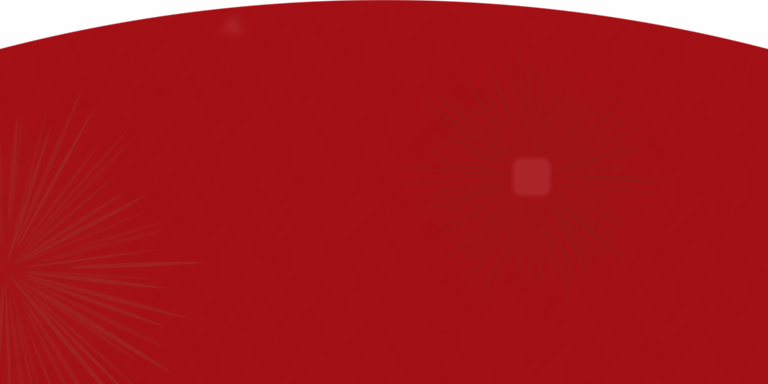
Write a Shadertoy shader that draws this background.

```glsl
// Deep red dome under a white sky, with two faint firework bursts and a small glow.

// Units: canvas heights, origin at the lower left, x measured from the centre line + 1.
const vec3 SKY_WHITE   = vec3(1.0, 0.995, 0.995);
const vec3 DOME_RED    = vec3(0.637, 0.061, 0.082);
const vec3 WARM_RAY    = vec3(0.610, 0.160, 0.130);
const vec3 BROWN_RAY   = vec3(0.530, 0.130, 0.090);
const vec3 CORE_ROSE   = vec3(0.670, 0.150, 0.165);

const float DOME_RADIUS = 3.98;
const vec2 DOME_CENTER  = vec2(1.0, 1.0 - DOME_RADIUS);

const vec2 LEFT_BURST   = vec2(0.013, 0.297);
const float LEFT_REACH  = 0.55;
const vec2 RIGHT_BURST  = vec2(1.385, 0.539);
const float RIGHT_REACH = 0.405;
const float CORE_SIZE   = 0.050;
const vec2 SMALL_GLOW   = vec2(0.607, 0.930);

const int RAY_COUNT     = 68;
const float TAU         = 6.2831853;
const float GRAIN       = 0.004;

float hash(float n) {
    return fract(sin(n * 12.9898) * 43758.547);
}

// Coverage of one spindle-shaped streak that points along an angle.
float streak(vec2 q, float angle, float inner, float outer, float halfWidth, float pixel) {
    vec2 dir = vec2(cos(angle), sin(angle));
    float along = (dot(q, dir) - inner) / (outer - inner);
    float across = abs(dot(q, vec2(-dir.y, dir.x)));
    float t = clamp(along, 0.0, 1.0);
    float width = halfWidth * sqrt(t) * (1.0 - t * t) * 1.8;
    float thin = min(1.0, width / pixel + 0.15);
    float body = 1.0 - smoothstep(width - pixel, width + pixel, across);
    float ends = smoothstep(0.0, 0.08, along) * (1.0 - smoothstep(0.85, 1.0, along));
    return body * ends * thin;
}

// Ring of jittered streaks; returns the strongest coverage.
float burst(vec2 q, float inner, float reach, float halfWidth, float seed, float pixel) {
    float cover = 0.0;
    if (length(q) > reach * 1.05) return cover;
    for (int i = 0; i < RAY_COUNT; i++) {
        float id = float(i) + seed;
        float angle = TAU * (float(i) + 0.8 * hash(id)) / float(RAY_COUNT);
        float start = inner + reach * 0.35 * hash(id + 17.3) * hash(id + 5.1);
        float end = reach * mix(0.72, 1.0, hash(id + 41.7));
        float width = halfWidth * mix(0.5, 1.2, hash(id + 73.9));
        float strength = mix(0.45, 1.0, hash(id + 91.1));
        cover = max(cover, strength * streak(q, angle, start, end, width, pixel));
    }
    return cover;
}

// Soft uneven tint from layered sines.
float mottle(vec2 p) {
    float waves = sin(p.x * 31.0 + 2.0 * sin(p.y * 23.0));
    waves += sin(p.y * 47.0 + 2.0 * sin(p.x * 37.0));
    waves += 0.5 * sin(p.x * 113.0 - p.y * 97.0);
    return waves * 0.4;
}

void mainImage(out vec4 fragColor, in vec2 fragCoord) {
    float pixel = 1.0 / iResolution.y;
    vec2 p = (fragCoord - vec2(0.5 * iResolution.x, 0.0)) * pixel + vec2(1.0, 0.0);
    vec3 color = DOME_RED + GRAIN * mottle(p);

    // Left burst: broad warm streaks with a faint haze
    vec2 q = p - LEFT_BURST;
    float haze = 1.0 - smoothstep(0.0, LEFT_REACH, length(q));
    color = mix(color, WARM_RAY, 0.14 * haze);
    color = mix(color, WARM_RAY, 0.75 * burst(q, 0.01, LEFT_REACH, 0.0058, 3.0, pixel));

    // Right burst: fine brown streaks
    q = p - RIGHT_BURST;
    haze = 1.0 - smoothstep(0.0, RIGHT_REACH, length(q));
    color = mix(color, BROWN_RAY, 0.10 * haze);
    color = mix(color, BROWN_RAY, 0.60 * burst(q, 0.04, RIGHT_REACH, 0.0032, 131.0, pixel));

    // Rounded square core
    vec2 box = abs(q) - 0.5 * CORE_SIZE;
    float coreDistance = length(max(box, 0.0)) - 0.5 * CORE_SIZE;
    color = mix(color, CORE_ROSE, 0.9 * (1.0 - smoothstep(-0.010, 0.008, coreDistance)));

    // Small glow near the rim
    q = p - SMALL_GLOW;
    float wobble = 1.0 + 0.2 * sin(3.0 * atan(q.y, q.x + 0.0001) + 0.6);
    float glow = exp(-dot(q, q) * wobble / 0.0006);
    color = mix(color, CORE_ROSE, 0.75 * glow);

    // Dome rim
    float rim = length(p - DOME_CENTER) - DOME_RADIUS;
    color = mix(color, SKY_WHITE, smoothstep(-pixel, pixel, rim));
    fragColor = vec4(color, 1.0);
}
```
